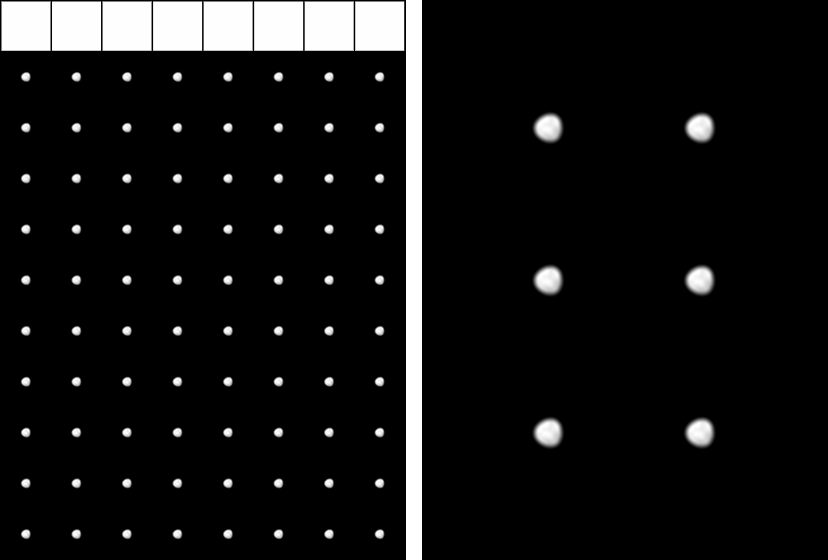
Left, the full canvas; right, a detail of the centre.
This pattern is drawn by a Shadertoy shader. Its source:

```glsl
// Black grid of small pale beads, topped by one row of white squares.

const vec2 COUNT = vec2(8.0, 11.0);          // columns, rows (squares included)
const vec2 MARGIN = vec2(0.0018, 0.0013);    // left and top border, canvas fraction
const vec2 SPAN = vec2(0.9957, 0.9979);      // grid extent, canvas fraction

// Lengths below are in cell widths.
const float SQUARE_HALF = 0.485;
const float BEAD_RADIUS = 0.087;
const float BEAD_WOBBLE = 0.004;
const float BEAD_SOFTNESS = 0.025;
const float GRAIN_SCALE = 17.0;
const float GRAIN_AMOUNT = 0.16;

const vec3 BLACK = vec3(0.0);
const vec3 WHITE = vec3(0.995);
const vec3 BEAD_LIGHT = vec3(0.98);
const vec3 BEAD_SHADE = vec3(0.78);

vec2 hashGradient(vec2 p) {
    float angle = 6.2832 * fract(sin(dot(p, vec2(127.1, 311.7))) * 43758.5);
    return vec2(cos(angle), sin(angle));
}

float gradientNoise(vec2 p) {
    vec2 i = floor(p), f = fract(p);
    vec2 u = f * f * f * (f * (f * 6.0 - 15.0) + 10.0);
    vec2 e = vec2(1.0, 0.0);
    float bottom = mix(dot(hashGradient(i), f),
                       dot(hashGradient(i + e), f - e), u.x);
    float top = mix(dot(hashGradient(i + e.yx), f - e.yx),
                    dot(hashGradient(i + 1.0), f - 1.0), u.x);
    return mix(bottom, top, u.y);
}

float squareDistance(vec2 p) {
    vec2 d = abs(p) - SQUARE_HALF;
    return max(d.x, d.y);
}

// Nearly round bead, flattened on its right side.
float beadDistance(vec2 p) {
    float angle = atan(p.y, p.x + 1e-5);
    return length(p) - BEAD_RADIUS + BEAD_WOBBLE * cos(3.0 * angle);
}

// Bright body with a mottled shade toward the lower right.
vec3 beadColor(vec2 p) {
    float slope = dot(p, vec2(0.7, -0.7)) / BEAD_RADIUS;
    float shade = smoothstep(-0.3, 1.1, slope);
    float grain = GRAIN_AMOUNT * gradientNoise(p * GRAIN_SCALE + 3.4);
    return clamp(mix(BEAD_LIGHT, BEAD_SHADE, shade) + grain, 0.0, 1.0);
}

void mainImage(out vec4 fragColor, in vec2 fragCoord) {
    // Cells are numbered from the upper left corner.
    vec2 uv = fragCoord / iResolution.xy;
    uv.y = 1.0 - uv.y;
    vec2 grid = (uv - MARGIN) / SPAN * COUNT;
    vec2 cell = clamp(floor(grid), vec2(0.0), COUNT - 1.0);
    vec2 p = (grid - cell - 0.5) * vec2(1.0, -1.0);
    float pixel = COUNT.y / (SPAN.y * iResolution.y);

    vec3 color = BLACK;
    if (cell.y < 0.5) {
        float fill = clamp(0.5 - squareDistance(p) / pixel, 0.0, 1.0);
        color = mix(color, WHITE, fill);
    } else {
        float soft = max(BEAD_SOFTNESS, 0.7 * pixel);
        float fill = 1.0 - smoothstep(-soft, soft, beadDistance(p));
        color = mix(color, beadColor(p), fill);
    }
    fragColor = vec4(color, 1.0);
}
```
